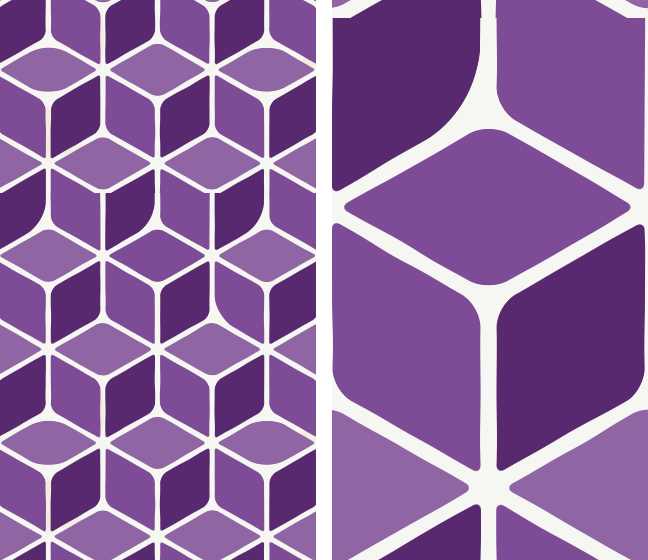
Left: the whole. Right: its middle third, enlarged.
Give the GLSL for this pattern, as a WebGL 2 fragment shader.

```glsl
#version 300 es
precision highp float;
// Isometric cubes in three purples, parted by off-white lines with softened corners.
// Each pixel is assigned to a cube, then to one of its three faces; a rounded
// parallelogram distance draws the face. Four rows form a tile with a hard seam.

#define CUBES_ACROSS 2.893
#define FIRST_COLUMN 0.442
#define ROW_STEP 0.857
#define TILE_HEIGHT 3.416
#define SEAM_TOP 1.765
#define FIRST_ROW 0.576
#define LINE_WIDTH 0.047
#define SHARP_RADIUS 0.025
#define SOFT_RADIUS 0.06
#define WORN_RADIUS 0.17
#define WOBBLE 0.006

uniform vec2 u_resolution;
out vec4 outColor;

const vec3 LINE_WHITE = vec3(0.965, 0.965, 0.953);
const vec3 STAIN_CREAM = vec3(0.95, 0.92, 0.85);
const vec3 LIGHT_PURPLE = vec3(0.56, 0.395, 0.645);
const vec3 MID_PURPLE = vec3(0.495, 0.30, 0.588);
const vec3 DARK_PURPLE = vec3(0.35, 0.16, 0.435);

float hash(vec2 p) {
    return fract(sin(dot(p, vec2(127.1, 311.7))) * 4375.85);
}

float noise(vec2 p) {
    vec2 i = floor(p), f = fract(p);
    f = f * f * (3.0 - 2.0 * f);
    return mix(mix(hash(i), hash(i + vec2(1, 0)), f.x),
               mix(hash(i + vec2(0, 1)), hash(i + vec2(1, 1)), f.x), f.y);
}

// Soft elliptical patch, 1 at its centre.
float stain(vec2 p, vec2 centre, vec2 size) {
    return 1.0 - smoothstep(0.6, 1.0, length((p - centre) / size));
}

void main() {
    // Cube widths, y running down from the top edge.
    float pixel = CUBES_ACROSS / u_resolution.x;
    vec2 p = vec2(gl_FragCoord.x, u_resolution.y - gl_FragCoord.y) * pixel;
    p.x -= FIRST_COLUMN;
    p.y = mod(p.y - SEAM_TOP, TILE_HEIGHT);

    // Holding y below the seam cuts the faces there flat.
    float y = max(p.y, 0.1) - FIRST_ROW;
    float h = ROW_STEP / 3.0;              // half height of a top face
    float tilt = 0.5 / length(vec2(0.5, h)); // vertical to perpendicular distance

    // Owning cube: its row, column and offset from the top face centre.
    float row = floor((y + h) / ROW_STEP), column = 0.0;
    vec2 d = vec2(0.0);
    for (int n = 0; n < 2; n++) {
        float x = p.x - 0.5 * mod(row, 2.0);
        column = floor(x + 0.5);
        d = vec2(x - column, y - row * ROW_STEP);
        if (d.y >= h * (2.0 * abs(d.x) - 1.0)) break;
        row -= 1.0;
    }

    // Face coordinates along both edge directions, and distances to the edges.
    float side = abs(d.x);
    bool isTop = d.y < h * (1.0 - 2.0 * side);
    bool isLeft = d.x < 0.0;
    vec2 face, edge;
    if (isTop) {
        face = d.y + 2.0 * h * vec2(d.x, -d.x);
        edge = (h - abs(face)) * tilt;
    } else {
        face = vec2(d.y + 2.0 * h * (side - 1.0), side - 0.25);
        edge = vec2((h - abs(face.x)) * tilt, 0.25 - abs(face.y));
    }

    // Obtuse corners are softer; a few are worn round.
    bool obtuse = face.x * face.y > 0.0;
    bool outerLow = !isTop && face.x > 0.0 && face.y > 0.0;
    bool worn = (isTop && obtuse && row == 2.0 && column != 1.0)
             || (outerLow && !isLeft && row == -1.0)
             || (outerLow && isLeft && row == 0.0 && column == 2.0);
    float radius = worn ? WORN_RADIUS : obtuse ? SOFT_RADIUS : SHARP_RADIUS;

    // Rounded face with a slightly uneven, hand-cut edge.
    edge -= 0.5 * LINE_WIDTH + WOBBLE * (noise(p * 7.0) - 0.5);
    float inside = radius - length(max(radius - edge, 0.0));
    float cover = clamp(inside / pixel + 0.5, 0.0, 1.0);

    // One top face per tile takes the middle shade.
    vec3 topColor = row == 0.0 && column == 1.0 ? MID_PURPLE : LIGHT_PURPLE;
    vec3 faceColor = isTop ? topColor : isLeft ? MID_PURPLE : DARK_PURPLE;

    // Cream stains on the lines.
    float age = stain(p, vec2(0.0, 2.86), vec2(0.06, 0.32))
              + stain(p, vec2(0.47, 2.02), vec2(0.05, 0.28))
              + stain(p, vec2(0.21, 3.01), vec2(0.15, 0.09))
              + stain(p, vec2(2.40, 2.22), vec2(0.10, 0.08));
    age = min(age, 1.0) * (0.4 + 0.6 * noise(p * 12.0));
    vec3 lineColor = mix(LINE_WHITE, STAIN_CREAM, age);

    outColor = vec4(mix(lineColor, faceColor, cover), 1.0);
}
```
